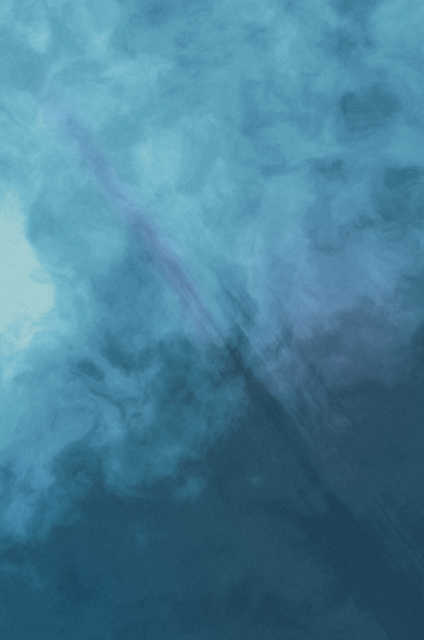
This texture is drawn by a WebGL 1 fragment shader. Its source:

```glsl
precision highp float;
// Dyed-cloth clouds: a pale left edge sinks through teal to a dark lower right.
// Warped fractal noise makes the mottling; noise stretched along a diagonal
// makes the dark crease and its fan of fine streaks, tinted violet.
uniform vec2 u_resolution;

float hash(vec2 cell) {
  vec3 q = fract(vec3(cell.xyx) * 0.1031);
  q += dot(q, q.yzx + 33.33);
  return fract((q.x + q.y) * q.z);
}

float noise(vec2 p) {
  vec2 cell = floor(p), f = fract(p);
  f = f * f * f * (f * (f * 6.0 - 15.0) + 10.0);
  return mix(mix(hash(cell), hash(cell + vec2(1, 0)), f.x),
             mix(hash(cell + vec2(0, 1)), hash(cell + vec2(1, 1)), f.x), f.y);
}

// Fractal noise, each octave turned to hide the grid; range about 0 to 1.
float fbm(vec2 p) {
  float sum = 0.0, weight = 0.46;
  for (int i = 0; i < 7; i++) {
    sum += weight * noise(p);
    p = mat2(1.6, 1.2, -1.2, 1.6) * p + 17.3;
    weight *= 0.56;
  }
  return sum;
}

// Tone 0 to 1 through the dye colours, from deep slate to pale aqua.
vec3 dye(float tone) {
  vec3 c = mix(vec3(0.12, 0.26, 0.34), vec3(0.15, 0.31, 0.39), smoothstep(-0.10, 0.10, tone));
  c = mix(c, vec3(0.20, 0.43, 0.53), smoothstep(0.12, 0.33, tone));
  c = mix(c, vec3(0.30, 0.55, 0.67), smoothstep(0.30, 0.50, tone));
  c = mix(c, vec3(0.36, 0.64, 0.73), smoothstep(0.46, 0.67, tone));
  c = mix(c, vec3(0.45, 0.72, 0.80), smoothstep(0.64, 0.85, tone));
  return mix(c, vec3(0.62, 0.80, 0.82), smoothstep(0.80, 1.02, tone));
}

void main() {
  vec2 p = gl_FragCoord.xy / u_resolution.y;
  p.x *= 0.664 * u_resolution.y / u_resolution.x;

  // Cloud mottling, warped into wisps.
  vec2 warp = vec2(fbm(p * 4.0 + 3.1), fbm(p * 4.0 + 41.7)) - 0.5;
  float clouds = fbm(p * 7.0 + warp * 1.2 + 8.0) - 0.5;
  float wisps = fbm(p * 19.0 + warp * 3.0 + 60.0) - 0.5;

  // Broad light: bright above, pale at the left, dark at lower right.
  vec2 soft = p + warp * 0.10;
  float tone = 0.02 + 0.60 * smoothstep(0.05, 0.80, soft.y + 0.4 * (0.33 - soft.x));
  vec2 glow = (soft - vec2(0.0, 0.51)) / vec2(0.13, 0.29);
  tone += 0.48 * exp(-dot(glow, glow));
  tone -= 0.08 * smoothstep(0.45, 0.70, soft.x) * smoothstep(0.5, 0.9, soft.y);
  float contrast = mix(0.55, 1.0, smoothstep(0.05, 0.55, p.y + 0.6 * (0.33 - p.x)));
  tone += contrast * (0.46 * clouds + 0.50 * wisps);

  // Crease coordinates: along runs down to the right, across to the upper right.
  vec2 fromCrease = p - vec2(0.26, 0.596);
  float along = dot(fromCrease, vec2(0.57, -0.82));
  float across = dot(fromCrease, vec2(0.82, 0.57)) + 0.012 * warp.x;
  float fan = across / (0.75 + 0.3 * along);

  // Fine streaks spread from the crease, strongest down its length.
  float streaks = 0.5 * noise(vec2(fan * 80.0, along * 4.0))
                + 0.5 * noise(vec2(fan * 200.0 + 9.0, along * 6.0)) - 0.5;
  float reach = exp(-pow(abs(fan - 0.03) / 0.11, 2.0));
  tone += 0.15 * streaks * reach * smoothstep(-0.30, 0.20, along);

  // The dark crease itself: a narrow core inside a soft, broken shadow.
  float broken = 0.45 + 0.9 * noise(vec2(along * 9.0, fan * 14.0 + 4.0));
  float core = exp(-pow(abs(fan) / 0.011, 2.0)) * smoothstep(-0.12, 0.12, along);
  float shadow = exp(-pow(abs(fan + 0.004 + 0.08 * warp.y) / 0.034, 2.0))
               * smoothstep(-0.48, -0.12, along);
  tone -= broken * (0.12 * core + 0.12 * shadow);

  // Pale cloud lying on the upper side of the crease.
  vec2 bank = vec2((along + 0.12) / 0.17, (across - 0.085) / 0.055);
  tone += 0.10 * exp(-dot(bank, bank));

  // Violet dye along the upper crease and over the right flank, weak in the dark.
  vec3 color = dye(tone);
  vec2 flank = (soft - vec2(0.54, 0.43)) / vec2(0.16, 0.24);
  float violet = 0.60 * shadow * (1.0 - smoothstep(0.0, 0.35, along));
  violet += 0.65 * exp(-dot(flank, flank));
  violet *= (0.75 + 1.2 * clouds) * smoothstep(-0.1, 0.4, tone);
  float light = dot(color, vec3(0.3, 0.59, 0.11));
  color = mix(color, light * vec3(0.78, 1.0, 1.30), clamp(violet, 0.0, 0.7));

  // Bluer dye pools at the lower left, and a faint cloth grain over all.
  float pool = (1.0 - smoothstep(0.05, 0.38, soft.y)) * (1.0 - smoothstep(0.1, 0.5, soft.x));
  color += pool * vec3(-0.02, 0.02, 0.04);
  color += 0.020 * (noise(p * 330.0) - 0.5);
  gl_FragColor = vec4(clamp(color, 0.0, 1.0), 1.0);
}
```
